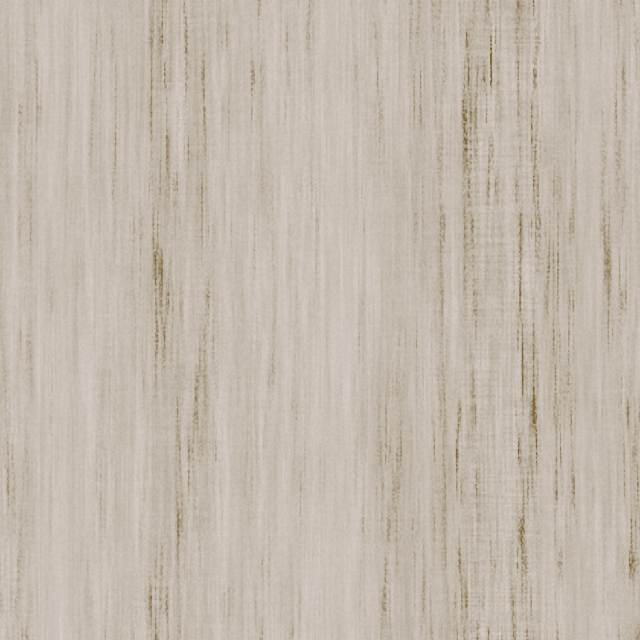
A three.js fragment shader for this texture:

```glsl
// Pale greyed wood veneer with straight vertical grain and olive-brown pores
#define PALE vec3(0.83, 0.79, 0.765)
#define TAUPE vec3(0.73, 0.69, 0.63)
#define OLIVE vec3(0.50, 0.40, 0.22)
#define BASE_TONE 0.155
#define BAND_TONE 0.17
#define FIBRE_TONE 0.23
#define PORE_TONE 0.85
#define SPECKLE_TONE 0.17
#define WEAVE_TONE 0.13
#define WOBBLE 0.006

varying vec2 vUv;

float hash(vec2 p) {
  vec3 q = fract(vec3(p.xyx) * 0.1031);
  q += dot(q, q.yzx + 33.33);
  return fract((q.x + q.y) * q.z);
}

float noise(vec2 p) {
  vec2 cell = floor(p);
  vec2 f = fract(p);
  f = f * f * (3.0 - 2.0 * f);
  float low = mix(hash(cell), hash(cell + vec2(1.0, 0.0)), f.x);
  float high = mix(hash(cell + vec2(0.0, 1.0)), hash(cell + vec2(1.0, 1.0)), f.x);
  return mix(low, high, f.y);
}

// Soft-edged vertical strip from left to right
float strip(float x, float left, float right, float soft) {
  return smoothstep(left - soft, left + soft, x)
       * (1.0 - smoothstep(right - soft, right + soft, x));
}

// Density of dark grain across the board
float grainBands(float x) {
  float d = 0.12;
  d += 0.28 * strip(x, -0.1, 0.055, 0.008);
  d += 0.18 * strip(x, 0.13, 0.235, 0.025);
  d += 0.48 * strip(x, 0.235, 0.338, 0.006);
  d += 0.22 * strip(x, 0.34, 0.43, 0.015);
  d += 0.16 * strip(x, 0.45, 0.50, 0.008);
  d += 0.20 * strip(x, 0.56, 0.676, 0.025);
  d += 0.46 * strip(x, 0.676, 0.72, 0.004);
  d += 0.82 * strip(x, 0.722, 0.842, 0.007);
  d += 0.36 * strip(x, 0.842, 0.90, 0.010);
  d += 0.35 * strip(x, 0.94, 1.1, 0.012);
  return d;
}

// Long fibres, each octave finer and shorter than the last
float fibres(vec2 p) {
  float sum = 0.0;
  vec2 scale = vec2(32.0, 0.9);
  float weight = 0.55;
  for (int i = 0; i < 4; i++) {
    sum += weight * (noise(p * scale + float(i) * 17.3) - 0.5);
    scale *= vec2(2.1, 2.6);
    weight *= 1.18;
  }
  return sum;
}

// Short dark dashes, broken up by fine speckle
float pores(vec2 p, float speckle) {
  float dash = noise(p * vec2(290.0, 17.0) + 41.0);
  float cluster = noise(p * vec2(85.0, 3.5) + 7.0);
  return pow(dash, 3.0) * smoothstep(0.2, 0.9, cluster) * (0.5 + speckle);
}

// Thin pale line running the full height
float seam(float x, float centre) {
  return 1.0 - smoothstep(0.0006, 0.0028, abs(x - centre));
}

vec3 woodColour(float tone) {
  vec3 light = mix(PALE, TAUPE, clamp(tone / 0.4, 0.0, 1.0));
  return mix(light, OLIVE, clamp((tone - 0.4) / 0.6, 0.0, 1.0));
}

void main() {
  // Slight drift keeps the grain from being ruler straight
  vec2 p = vUv;
  p.x += WOBBLE * (noise(vUv * vec2(7.0, 2.2) + 3.0) - 0.5);

  float band = grainBands(p.x);
  float speckle = noise(vUv * vec2(420.0, 330.0));
  float cloud = noise(vUv * vec2(14.0, 7.0) + 60.0) - 0.5;
  float weave = noise(vUv * vec2(16.0, 300.0) + 90.0) - 0.5;

  // Combine everything into one darkness value
  float tone = BASE_TONE + BAND_TONE * (band - 0.12);
  tone += FIBRE_TONE * fibres(p) * (0.65 + 0.6 * band);
  tone += PORE_TONE * pores(p, speckle) * (0.15 + band);
  tone += SPECKLE_TONE * (speckle - 0.5) * (0.7 + 0.5 * band);
  tone += WEAVE_TONE * weave * (0.2 + band * band);
  tone += 0.045 * cloud;

  // Pale seams, faded unevenly along their length
  float fade = 0.4 + 0.6 * noise(vec2(3.0, vUv.y * 14.0));
  tone -= 0.09 * fade * (seam(vUv.x, 0.061) + seam(vUv.x, 0.503));

  gl_FragColor = vec4(woodColour(tone), 1.0);
}
```
